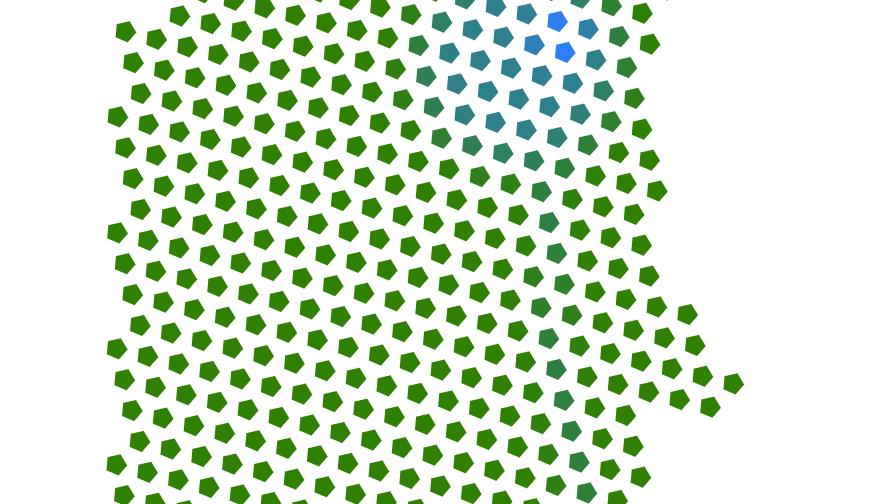
Give the GLSL for this pattern, as a WebGL 1 fragment shader.

```glsl
precision highp float;
// Small tilted pentagons on a skewed, nearly hexagonal lattice over white.
// An outline function decides which lattice sites are filled; each filled site
// has one flat colour, green shifting to blue under a glow and a thin streak.

uniform vec2 u_resolution;

// Lengths are in canvas heights; y is measured downward from the top edge.
const vec2 STEP_A = vec2(0.06113, 0.01498);
const vec2 STEP_B = vec2(0.01509, 0.06127);
const vec2 LATTICE_ORIGIN = vec2(0.2484, 0.0625);

const float PENTAGON_RADIUS = 0.0222;
const float PENTAGON_TILT = 0.087;

const float LEFT_EDGE = 0.2222;
const float CORNER_CUT = 0.347;
const float RIGHT_EDGE = 1.2986;
const float RIGHT_SLOPE = 0.02;
const float WAVE_HEIGHT = 0.0278;
const float WAVE_PERIOD = 0.382;
const float LOBE_LENGTH = 0.185;
const vec2 LOBE_RISE = vec2(0.498, 0.764);
const vec2 LOBE_FALL = vec2(0.7986, 0.8356);

const vec2 GLOW_CENTER = vec2(1.030, 0.127);
const vec2 GLOW_RADII = vec2(0.116, 0.278);
const float GLOW_STRENGTH = 0.55;
const vec2 HOT_CENTER = vec2(1.1134, 0.0741);
const float HOT_WIDTH = 0.05;
const float HOT_STRENGTH = 0.6;
const float STREAK_X = 1.088;
const float STREAK_BEND = 0.173;
const float STREAK_BEND_Y = 0.394;
const float STREAK_WIDTH = 0.037;
const float STREAK_STRENGTH = 0.25;

const vec3 BACKGROUND = vec3(1.0);
const vec3 COOL_COLOR = vec3(0.185, 0.502, 0.01);
const vec3 HOT_COLOR = vec3(0.185, 0.502, 1.0);
const float PI = 3.14159265;

float ramp(vec2 range, float x) {
  return clamp((x - range.x) / (range.y - range.x), 0.0, 1.0);
}

float bell(float x) {
  return exp(-x * x);
}

// Distance to a regular pentagon: the farthest of its five sides.
float pentagonDistance(vec2 p) {
  float farthest = -1.0;
  for (int i = 0; i < 5; i++) {
    float angle = PENTAGON_TILT + (float(i) + 0.5) * 2.0 * PI / 5.0;
    farthest = max(farthest, dot(p, vec2(cos(angle), sin(angle))));
  }
  return farthest - PENTAGON_RADIUS * cos(PI / 5.0);
}

// Right boundary: a slope, a wave in the upper part, and one pointed lobe.
float rightBoundary(float y) {
  float wave = WAVE_HEIGHT * cos(2.0 * PI * y / WAVE_PERIOD);
  wave *= 1.0 - step(1.25 * WAVE_PERIOD, y);
  float lobe = ramp(LOBE_RISE, y) * (1.0 - ramp(LOBE_FALL, y));
  return RIGHT_EDGE - RIGHT_SLOPE * y + wave + LOBE_LENGTH * lobe;
}

float siteFilled(vec2 site) {
  float left = step(LEFT_EDGE, site.x);
  float corner = step(CORNER_CUT, site.x + 2.0 * site.y);
  return left * corner * step(site.x, rightBoundary(site.y));
}

// Heat of a site: broad glow, hot core, and a narrow bent streak.
float siteHeat(vec2 site) {
  float glow = 1.0 - smoothstep(GLOW_RADII.x, GLOW_RADII.y, distance(site, GLOW_CENTER));
  float core = bell(distance(site, HOT_CENTER) / HOT_WIDTH);
  float bend = site.y - STREAK_BEND_Y;
  float streakX = STREAK_X + STREAK_BEND * bend * bend;
  float streak = bell((site.x - streakX) / STREAK_WIDTH) * smoothstep(0.25, 0.4, site.y);
  float heat = GLOW_STRENGTH * glow + HOT_STRENGTH * core + STREAK_STRENGTH * streak;
  return min(heat, 1.0);
}

// Nearest lattice site, found by rounding in skewed coordinates.
vec2 nearestSite(vec2 p) {
  vec2 q = p - LATTICE_ORIGIN;
  float area = STEP_A.x * STEP_B.y - STEP_A.y * STEP_B.x;
  vec2 cell = vec2(q.x * STEP_B.y - q.y * STEP_B.x,
                   q.y * STEP_A.x - q.x * STEP_A.y) / area;
  cell = floor(cell + 0.5);
  return LATTICE_ORIGIN + cell.x * STEP_A + cell.y * STEP_B;
}

void main() {
  vec2 p = vec2(gl_FragCoord.x, u_resolution.y - gl_FragCoord.y) / u_resolution.y;
  vec2 site = nearestSite(p);

  float edge = pentagonDistance(p - site) * u_resolution.y;
  float coverage = clamp(0.5 - edge, 0.0, 1.0) * siteFilled(site);
  vec3 ink = mix(COOL_COLOR, HOT_COLOR, siteHeat(site));
  gl_FragColor = vec4(mix(BACKGROUND, ink, coverage), 1.0);
}
```
